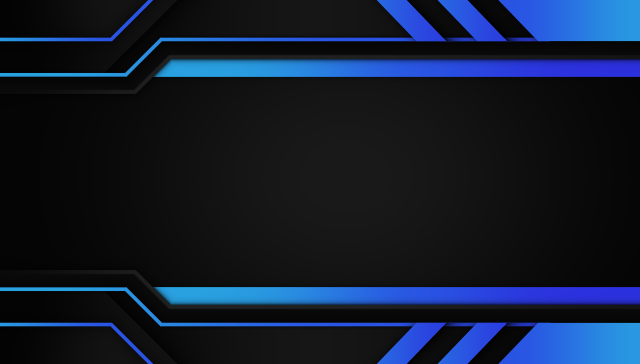
Write a Shadertoy shader that draws this background.

```glsl
#define GRID vec2(768.0, 438.0)
#define CYAN vec3(0.16, 0.63, 0.88)
#define BLUE vec3(0.16, 0.33, 0.89)
#define INDIGO vec3(0.17, 0.19, 0.87)
#define GLOW_CENTER vec2(415.0, 225.0)
#define GLOW_SIZE vec2(420.0, 330.0)
#define LINE_HALF 2.2
#define STRIPE_WIDTH 36.0
#define STRIPE_STEP 73.0
#define DECK_DEPTH 49.5

float pixel; // size of one screen pixel in grid units

// Coverage of a shape whose signed distance is d.
float fill(float d) {
    return 1.0 - smoothstep(-0.6 * pixel, 0.6 * pixel, d);
}

// Plate hanging from the edge: deep on the left, 45 degree cut, shallow on the right.
float plate(vec2 q, float deep, float shallow, float cut) {
    return max(q.y - deep, min(q.y - shallow, (q.x + q.y - cut) * 0.7071));
}

// Darkening that fades away outside a shape.
float shadow(float d, float reach, float strength) {
    return 1.0 - strength * exp(-max(d, 0.0) / reach);
}

void mainImage(out vec4 fragColor, in vec2 fragCoord) {
    vec2 p = fragCoord / iResolution.xy * GRID;
    pixel = GRID.y / iResolution.y;
    // Both halves share one layout, measured inward from the nearest edge.
    vec2 q = vec2(p.x, min(p.y, GRID.y - p.y));

    // Soft grey glow in the middle
    float falloff = smoothstep(0.0, 1.0, length((p - GLOW_CENTER) / GLOW_SIZE));
    vec3 color = vec3(mix(0.100, 0.018, falloff));

    float frame = plate(q, 113.0, 71.0, 276.0);
    float ridge = plate(q, 90.0, 47.5, 241.0);
    float corner = plate(q, 47.5, -200.0, 181.0);
    color *= shadow(frame, 5.0, 0.45);

    // Wide bar, tucked under the frame
    float along = smoothstep(180.0, 768.0, q.x);
    vec3 barColor = mix(mix(CYAN, BLUE, smoothstep(0.0, 0.62, along)),
                        INDIGO, smoothstep(0.55, 1.0, along));
    color *= shadow(abs(q.y - 82.0) - 10.5, 3.0, 0.3);
    color = mix(color, barColor * shadow(frame, 2.5, 0.75), fill(q.y - 92.5));

    // Frame with a paler lip
    float lip = smoothstep(-6.0, -3.5, frame);
    float lipTone = 0.04 + 0.085 * smoothstep(0.0, 210.0, q.x)
                  - 0.045 * smoothstep(400.0, 768.0, q.x);
    float frameTone = 0.018 + 0.02 * smoothstep(0.0, 20.0, ridge);
    color = mix(color, vec3(mix(frameTone, lipTone, lip)), fill(frame));

    // Deck behind the ridge line, with a raised fold next to the corner
    float deckOffset = (q.x - 380.0) / 170.0;
    float deckTone = 0.025 + 0.06 * exp(-deckOffset * deckOffset);
    float fold = (q.x + q.y - 213.0) * 0.7071;
    deckTone *= shadow(fold, 14.0, 0.7);
    float foldTone = 0.015 + 0.055 * smoothstep(30.0, 190.0, q.x);
    foldTone *= shadow(corner, 9.0, 0.5);
    deckTone = mix(deckTone, foldTone, fill(fold));
    deckTone *= mix(1.0, 0.5, smoothstep(-8.0, 0.0, ridge));
    color = mix(color, vec3(deckTone), fill(ridge));

    // Ridge line
    vec3 ridgeColor = mix(CYAN, BLUE, smoothstep(60.0, 420.0, q.x));
    ridgeColor = mix(ridgeColor, INDIGO, smoothstep(430.0, 640.0, q.x) * 0.6);
    float ridgeLine = max(abs(ridge) - LINE_HALF, q.x - 660.0);
    color = mix(color, ridgeColor, fill(ridgeLine));

    // Corner plate and its line
    float cornerTone = 0.012 + 0.065 * smoothstep(0.0, 150.0, q.x);
    cornerTone *= shadow(-corner, 8.0, 0.5);
    color = mix(color, vec3(cornerTone), fill(corner));
    vec3 cornerColor = mix(CYAN, BLUE, smoothstep(-30.0, 135.0, q.x));
    color = mix(color, cornerColor, fill(abs(corner) - LINE_HALF));

    // Slanted stripes, then the wide block running off the side
    float slant = q.x - 0.96 * q.y;
    float inDeck = fill(q.y - DECK_DEPTH);
    for (int i = 0; i < 3; i++) {
        bool isBlock = i == 2;
        float start = 452.0 + STRIPE_STEP * float(i);
        float stop = isBlock ? 2000.0 : start + STRIPE_WIDTH;
        float d = max(start - slant, slant - stop) * 0.7214;
        float ramp = smoothstep(start - 25.0, start + 90.0, q.x);
        vec3 tint = mix(mix(CYAN, BLUE, 0.65), mix(BLUE, INDIGO, 0.65), ramp);
        if (isBlock) tint = mix(BLUE, CYAN, 0.9 * smoothstep(610.0, 775.0, q.x));
        float shade = slant > stop ? shadow(d, 9.0, 0.9) : shadow(d, 4.0, 0.4);
        color *= mix(1.0, shade, inDeck);
        color = mix(color, tint, fill(d) * inDeck);
    }

    fragColor = vec4(color, 1.0);
}
```
